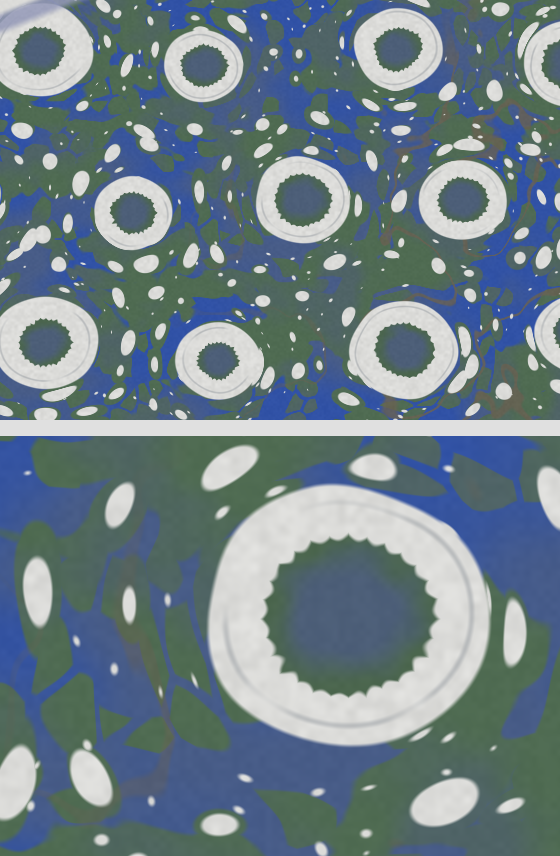
Top: the whole. Bottom: its middle third, enlarged.
This pattern is drawn by a Shadertoy shader. Its source:

```glsl
const vec3 BLUE = vec3(0.19, 0.32, 0.65);
const vec3 DULL_BLUE = vec3(0.28, 0.36, 0.53);
const vec3 GREEN = vec3(0.31, 0.42, 0.32);
const vec3 DULL_GREEN = vec3(0.31, 0.39, 0.40);
const vec3 SLATE = vec3(0.30, 0.37, 0.47);
const vec3 BROWN = vec3(0.41, 0.38, 0.32);
const vec3 WHITE = vec3(0.86, 0.86, 0.85);
const vec3 GREY = vec3(0.60, 0.62, 0.64);
const vec3 LILAC = vec3(0.58, 0.60, 0.72);

const vec2 RING_CELL = vec2(0.41, 0.34);  // spacing of the large rings
const vec2 RING_RADIUS = vec2(0.085, 0.122);
const vec2 RING_HOLE = vec2(0.50, 0.74);  // hole radius / ring radius
const float PUSH = 0.8;                   // how far rings squeeze the paint
const float PUSH_REACH = 0.30;
const float DROP_CELL = 0.083;
const float DOT_CELL = 0.045;
const float ISLAND_CELL = 0.052;
const float ISLAND_SHARE = 0.50;
const float MASS_LEVEL = 0.57;            // higher means less merged green
const float HALO = 0.020;                 // green margin around drops
const float EDGE = 0.0022;                // half width of soft edges

float hash(vec2 p) {
    return fract(sin(dot(p, vec2(127.1, 311.7))) * 43758.5453);
}

vec2 hash2(vec2 p) {
    return vec2(hash(p), hash(p + 57.3));
}

float noise(vec2 p) {
    vec2 i = floor(p), f = fract(p);
    f = f * f * (3.0 - 2.0 * f);
    return mix(mix(hash(i), hash(i + vec2(1, 0)), f.x),
               mix(hash(i + vec2(0, 1)), hash(i + vec2(1, 1)), f.x), f.y);
}

float fbm(vec2 p) {
    return 0.6 * noise(p) + 0.27 * noise(p * 2.1 + 7.0) + 0.13 * noise(p * 4.3 + 19.0);
}

// 1 inside a signed distance, 0 outside
float fill(float d) {
    return 1.0 - smoothstep(-EDGE, EDGE, d);
}

// Nearest ring: x outer distance, y hole distance, z depth in the hole, w outer radius.
// Also returns the point with the displacement by all rings undone.
vec4 rings(vec2 p, out vec2 rest) {
    vec4 best = vec4(9.0);
    vec2 home = floor(p / RING_CELL), shift = vec2(0);
    for (int y = -1; y <= 1; y++)
    for (int x = -1; x <= 1; x++) {
        vec2 id = home + vec2(x, y);
        float stagger = mod(id.y, 2.0) < 0.5 ? -0.25 : 0.25;
        vec2 jitter = 0.22 * (hash2(id + 3.7) - 0.5);
        vec2 v = p - (id + 0.5 + vec2(stagger, 0) + jitter) * RING_CELL;
        float radius = mix(RING_RADIUS.x, RING_RADIUS.y, hash(id + 11.0));
        float hole = radius * mix(RING_HOLE.x, RING_HOLE.y, hash(id + 23.0));
        float d = length(v * vec2(0.95, 1.05)) + 0.010 * (noise(p * 13.0) - 0.5);
        float reach = 1.0 - smoothstep(0.10, PUSH_REACH, d);
        float squeeze = PUSH * radius * radius * reach / pow(max(d, radius), 2.0);
        shift += v * (1.0 - sqrt(1.0 - squeeze));
        float scallop = 0.004 * abs(sin(14.0 * atan(v.y, v.x))) + 0.007 * noise(p * 75.0);
        if (d - radius < best.x)
            best = vec4(d - radius, d - hole + scallop, d / hole, radius);
    }
    rest = p - shift;
    return best;
}

// Signed distance to scattered oval drops
float drops(vec2 p, float cell, vec2 radii, float share, float seed) {
    float best = 1.0;
    vec2 home = floor(p / cell);
    for (int y = -1; y <= 1; y++)
    for (int x = -1; x <= 1; x++) {
        vec2 id = home + vec2(x, y), key = id + seed;
        if (hash(key + 5.1) > share) continue;
        vec2 v = p - (id + 0.12 + 0.76 * hash2(key)) * cell;
        float a = 6.2832 * hash(key + 31.0), k = 1.0 + 0.35 * hash(key + 41.0);
        v = mat2(cos(a), sin(a), -sin(a), cos(a)) * v * vec2(k, 1.0 / k);
        float radius = mix(radii.x, radii.y, pow(hash(key + 17.0), 1.2));
        best = min(best, length(v) - radius);
    }
    return best;
}

// Rounded cells of green paint, some of them left out
float islands(vec2 p) {
    p /= ISLAND_CELL;
    float near = 9.0, second = 9.0, pick = 0.0;
    vec2 home = floor(p);
    for (int y = -1; y <= 1; y++)
    for (int x = -1; x <= 1; x++) {
        vec2 id = home + vec2(x, y);
        float d = length(p - id - hash2(id + 71.0));
        if (d < near) { second = near; near = d; pick = hash(id + 83.0); }
        else second = min(second, d);
    }
    float gap = max(0.14 - (second - near), near - 0.62) * ISLAND_CELL;
    return pick < ISLAND_SHARE ? fill(gap) : 0.0;
}

void mainImage(out vec4 fragColor, in vec2 fragCoord) {
    vec2 p = fragCoord / iResolution.y, q;
    vec4 ring = rings(p, q);
    vec2 warped = q + 0.022 * (vec2(noise(q * 24.0), noise(q * 24.0 + 40.0)) - 0.5);

    // Blue ground with green islands, masses and drop margins
    float drop = drops(q + 0.15 * (warped - q), DROP_CELL, vec2(0.006, 0.028), 0.66, 0.0);
    float dots = drops(q, DOT_CELL, vec2(0.0015, 0.006), 0.38, 131.0);
    float mass = smoothstep(-0.02, 0.02, fbm(warped * vec2(9.0, 12.0) + 3.0) - MASS_LEVEL);
    float margin = fill(drop - HALO * (1.6 * noise(q * 15.0 + 9.0) - 0.4));
    float green = max(max(islands(warped), mass), margin);
    float tone = fbm(p * 5.0 + 60.0);
    vec3 blue = mix(BLUE, DULL_BLUE, smoothstep(0.35, 0.72, tone));
    vec3 leaf = mix(GREEN, DULL_GREEN, smoothstep(0.35, 0.75, fbm(p * 11.0 + 90.0)));
    vec3 color = mix(blue, leaf, green);

    // Brown veins, mostly at the lower right
    float vein = abs(fbm(warped * 6.0 + 25.0) - 0.5);
    float region = smoothstep(0.55, 1.0, p.x - 0.45 * p.y + 0.5 * noise(p * 4.0));
    color = mix(color, BROWN, 0.8 * region * (1.0 - smoothstep(0.010, 0.026, vein)));

    // White drops and rings with faint inner shells
    vec3 white = WHITE + 0.05 * (noise(p * 130.0) - 0.5);
    color = mix(color, white, fill(min(drop, dots)));
    float shell = abs(ring.x + 0.13 * ring.w + 0.014 * (noise(p * 9.0 + 5.0) - 0.5));
    float broken = smoothstep(0.4, 0.7, noise(p * 14.0 + 33.0));
    vec3 band = mix(white, GREY, 0.5 * broken * (1.0 - smoothstep(0.0, 0.004, shell)));
    color = mix(color, band, fill(ring.x));
    float depth = 1.0 - smoothstep(0.45, 0.95, ring.z + 0.25 * (noise(p * 45.0) - 0.5));
    color = mix(color, mix(GREEN * 0.95, SLATE, depth), fill(ring.y));

    // Pale tray rim in the upper left corner
    float rim = p.y - 0.91 - 0.4 * p.x;
    color = mix(color, LILAC, 0.85 * smoothstep(0.0, 0.025, rim));
    color = mix(color, WHITE, smoothstep(0.045, 0.065, rim));

    color += 0.02 * (noise(p * 190.0) - 0.5);
    fragColor = vec4(color, 1.0);
}
```
